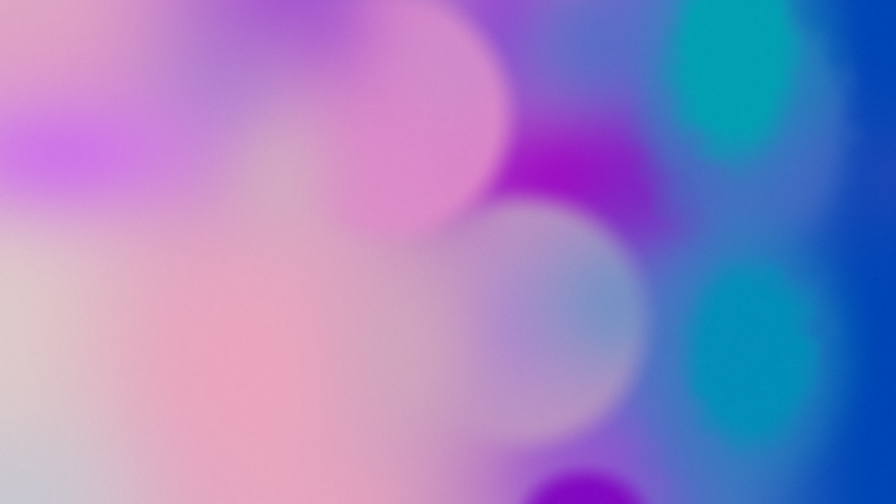
A Shadertoy shader for this background:

```glsl
// Soft out-of-focus lights: a warm-to-blue horizontal wash, broad Gaussian
// glows laid over it, then translucent lens discs and teal ovals whose
// edges are slightly roughened by value noise. Units are canvas heights.

const vec3 CREAM   = vec3(0.87, 0.79, 0.79);
const vec3 ROSE    = vec3(0.87, 0.66, 0.76);
const vec3 MAUVE   = vec3(0.77, 0.58, 0.75);
const vec3 PINK    = vec3(0.93, 0.64, 0.74);
const vec3 ORCHID  = vec3(0.87, 0.54, 0.79);
const vec3 VIOLET  = vec3(0.81, 0.46, 0.91);
const vec3 LILAC   = vec3(0.70, 0.53, 0.81);
const vec3 PURPLE  = vec3(0.60, 0.27, 0.82);
const vec3 MAGENTA = vec3(0.63, 0.06, 0.77);
const vec3 PERI    = vec3(0.45, 0.42, 0.79);
const vec3 STEEL   = vec3(0.24, 0.47, 0.75);
const vec3 BLUE    = vec3(0.00, 0.27, 0.71);
const vec3 TEAL    = vec3(0.00, 0.63, 0.70);
const vec3 CYAN    = vec3(0.00, 0.56, 0.72);

const float DISC_RADIUS = 0.24;
const float ROUGHNESS   = 0.022;
const float NOISE_SCALE = 26.0;
const float GRAIN       = 0.012;

float hash(vec2 p) {
    p = fract(p * vec2(0.1031, 0.1137));
    p += dot(p, p.yx + 33.3);
    return fract((p.x + p.y) * p.x * 17.0);
}

float noise(vec2 p) {
    vec2 i = floor(p), f = fract(p);
    f = f * f * (3.0 - 2.0 * f);
    return mix(mix(hash(i), hash(i + vec2(1, 0)), f.x),
               mix(hash(i + vec2(0, 1)), hash(i + vec2(1, 1)), f.x), f.y);
}

// Gaussian weight around a centre
float glow(vec2 p, vec2 centre, vec2 size) {
    vec2 d = (p - centre) / size;
    return exp(-dot(d, d));
}

// Filled ellipse whose edge fades over the given softness
float oval(vec2 p, vec2 centre, vec2 radii, float softness) {
    float d = (length((p - centre) / radii) - 1.0) * min(radii.x, radii.y);
    return 1.0 - smoothstep(-softness, softness, d);
}

vec3 wash(float x) {
    vec3 c = mix(CREAM, ROSE, smoothstep(0.0, 0.45, x));
    c = mix(c, MAUVE, smoothstep(0.5, 0.95, x));
    c = mix(c, PERI, smoothstep(0.95, 1.27, x));
    c = mix(c, STEEL, smoothstep(1.18, 1.46, x));
    return mix(c, BLUE, smoothstep(1.42, 1.74, x));
}

void mainImage(out vec4 fragColor, in vec2 fragCoord) {
    vec2 p = fragCoord / iResolution.y;
    vec2 rough = p + ROUGHNESS * (noise(p * NOISE_SCALE) - 0.5);
    vec3 c = wash(p.x);

    // Warm left side
    c = mix(c, ORCHID, 0.8 * glow(p, vec2(0.15, 0.93), vec2(0.40, 0.24)));
    c = mix(c, LILAC, 0.9 * glow(p, vec2(0.44, 0.82), vec2(0.19, 0.22)));
    c = mix(c, VIOLET, glow(p, vec2(0.13, 0.695), vec2(0.29, 0.13)));
    c = mix(c, ROSE, 0.7 * glow(p, vec2(0.08, 0.98), vec2(0.20, 0.12)));
    c = mix(c, PINK, 0.85 * glow(p, vec2(0.49, 0.25), vec2(0.24, 0.28)));
    c = mix(c, PINK, 0.5 * glow(p, vec2(0.68, 0.00), vec2(0.24, 0.12)));
    c = mix(c, vec3(0.77, 0.78, 0.82), 0.8 * glow(p, vec2(0.03, 0.0), vec2(0.24, 0.18)));

    // Violet and blue behind the discs
    c = mix(c, PURPLE, 0.8 * glow(p, vec2(0.60, 1.04), vec2(0.24, 0.18)));
    c = mix(c, PURPLE, 0.9 * glow(p, vec2(1.00, 0.97), vec2(0.13, 0.28)));
    c = mix(c, vec3(0.34, 0.43, 0.78), 0.9 * glow(p, vec2(1.20, 0.91), vec2(0.17, 0.14)));
    c = mix(c, PURPLE, 0.7 * glow(p, vec2(1.14, 0.04), vec2(0.20, 0.15)));
    c = mix(c, MAGENTA, glow(p, vec2(1.12, 0.65), vec2(0.25, 0.12)));
    c = mix(c, vec3(0.46, 0.14, 0.75), 0.6 * glow(p, vec2(1.27, 0.62), vec2(0.13, 0.12)));

    // Blue discs on the right
    c = mix(c, STEEL, 0.65 * oval(rough, vec2(1.48, 0.75), vec2(0.205, 0.23), 0.05));
    c = mix(c, vec3(0.30, 0.41, 0.77), 0.6 * glow(p, vec2(1.59, 0.68), vec2(0.09, 0.15)));
    c = mix(c, STEEL, 0.5 * oval(rough, vec2(1.45, 0.28), vec2(0.20, 0.26), 0.06));
    c = mix(c, vec3(0.13, 0.28, 0.71), 0.7 * glow(p, vec2(1.76, 0.65), vec2(0.09, 0.12)));

    // Teal ovals with a faint halo
    c = mix(c, TEAL, 0.35 * oval(p, vec2(1.47, 0.90), vec2(0.18, 0.23), 0.07));
    c = mix(c, TEAL, 0.95 * oval(rough, vec2(1.455, 0.89), vec2(0.117, 0.19), 0.034));
    c = mix(c, CYAN, 0.35 * oval(p, vec2(1.52, 0.30), vec2(0.17, 0.22), 0.07));
    c = mix(c, CYAN, 0.95 * oval(rough, vec2(1.49, 0.30), vec2(0.118, 0.172), 0.034));

    // Upper pink disc: defined on the right, dissolving to the left
    vec2 upper = vec2(0.77, 0.77);
    vec3 upperTint = mix(ORCHID, PURPLE, 0.75 * glow(p, vec2(0.59, 0.96), vec2(0.17, 0.15)));
    upperTint = mix(upperTint, vec3(0.80, 0.56, 0.80), 0.6 * glow(p, vec2(0.90, 0.88), vec2(0.14, 0.14)));
    float upperFade = smoothstep(0.50, 0.78, p.x);
    c = mix(c, upperTint, 0.93 * upperFade * oval(p, upper, vec2(DISC_RADIUS), 0.036));
    c = mix(c, vec3(0.83, 0.69, 0.75), 0.65 * glow(p, vec2(0.55, 0.65), vec2(0.11, 0.13)));

    // Lower mauve disc with a cool right rim
    vec2 lower = vec2(1.04, 0.363);
    vec3 lowerTint = mix(vec3(0.75, 0.59, 0.76), LILAC, glow(p, vec2(1.00, 0.35), vec2(0.14)));
    lowerTint = mix(lowerTint, vec3(0.42, 0.58, 0.77), 0.85 * glow(p, vec2(1.23, 0.40), vec2(0.17, 0.15)));
    float lowerFade = smoothstep(0.76, 1.04, p.x);
    c = mix(c, lowerTint, 0.92 * lowerFade * oval(p, lower, vec2(DISC_RADIUS), 0.038));
    c = mix(c, vec3(0.82, 0.67, 0.74), 0.6 * glow(p, vec2(0.80, 0.30), vec2(0.14, 0.19)));

    // Deep purple light rising from the lower edge
    c = mix(c, vec3(0.50, 0.0, 0.75), 0.9 * oval(p, vec2(1.16, -0.04), vec2(0.12, 0.10), 0.03));

    // Fine grain hides banding
    c += GRAIN * (noise(p * 280.0) - 0.5);
    fragColor = vec4(clamp(c, 0.0, 1.0), 1.0);
}
```
